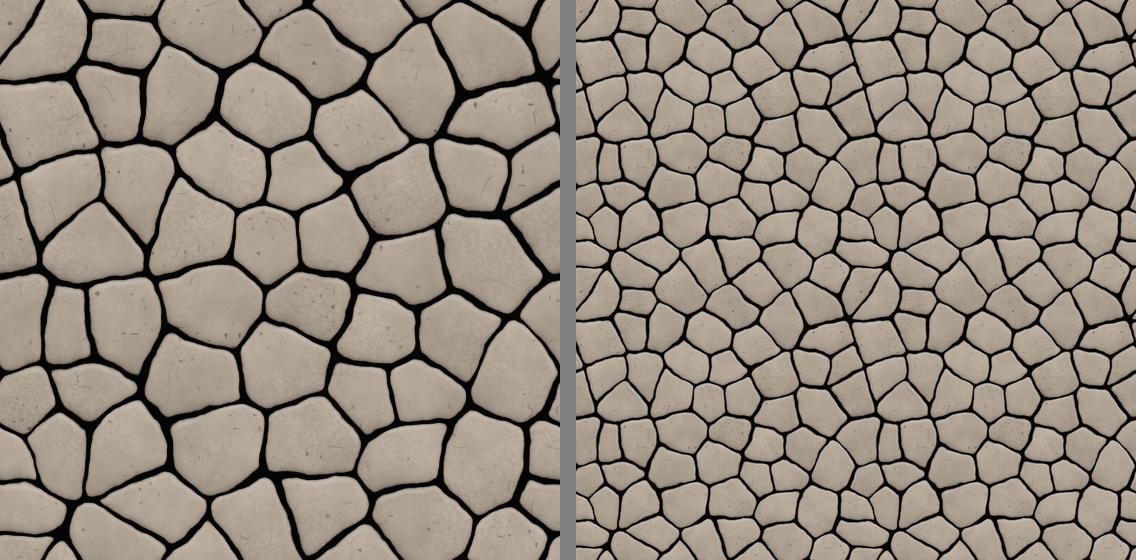
Left, the tile; right, the same tile 2 across and 2 down.
Reproduce this texture procedurally as a Shadertoy shader.

```glsl
// Dry-laid flagstones: beige, slightly worn slabs parted by black, uneven joints.
// A wrapped, jittered Voronoi grid gives the slabs; a soft minimum over their
// borders rounds the corners, and periodic gradient noise adds wobble and wear.

const vec2  GRID = vec2(7.0, 8.0);       // slabs across and up; rows must be even
const float JITTER = 0.78;               // irregularity of the slabs
const float ROUNDING = 230.0;            // higher gives sharper corners
const float JOINT = 0.0043;              // mean half width of a joint
const float SOFTNESS = 0.0014;           // half width of the joint's blurred rim
const vec3  STONE = vec3(0.685, 0.634, 0.575);
const vec3  JOINT_COLOR = vec3(0.018, 0.018, 0.019);
const vec3  RIM_LIGHT = vec3(0.84, 0.81, 0.77);
const vec2  LIGHT_DIR = vec2(0.20, 0.98);

// Two random values in 0..1 for a non-negative integer lattice point
vec2 hash2(vec2 cell) {
    uvec2 q = uvec2(cell) * 1664525u + 1013904223u;
    q.x += q.y * 1664525u;
    q.y += q.x * 1664525u;
    q ^= q >> 16u;
    q.x += q.y * 1664525u;
    q.y += q.x * 1664525u;
    q ^= q >> 16u;
    return vec2(q & 65535u) / 65535.0;
}

float cornerSlope(vec2 cell, vec2 offset, float freq) {
    float angle = 6.2831853 * hash2(mod(cell, freq) + 31.0 * freq).x;
    return dot(vec2(cos(angle), sin(angle)), offset);
}

// Gradient noise that wraps over the unit square; freq is a whole number
float noise(vec2 uv, float freq) {
    vec2 p = uv * freq, i = floor(p), f = p - i;
    vec2 u = f * f * f * (f * (f * 6.0 - 15.0) + 10.0);
    vec2 e = vec2(1.0, 0.0);
    float low = mix(cornerSlope(i, f, freq), cornerSlope(i + e.xy, f - e.xy, freq), u.x);
    float high = mix(cornerSlope(i + e.yx, f - e.yx, freq), cornerSlope(i + e.xx, f - e.xx, freq), u.x);
    return 1.4 * mix(low, high, u.y);
}

// Slab centre in canvas units; odd rows are shifted by half a slab
vec2 slabCentre(vec2 cell) {
    vec2 jitter = (hash2(mod(cell, GRID)) - 0.5) * JITTER;
    float shift = 0.5 * mod(cell.y, 2.0) - 0.25;
    return (cell + 0.5 + jitter + vec2(shift, 0.0)) / GRID;
}

// Rounded distance to the slab border; also its outward normal, cell and centre offset
float slabBorder(vec2 p, out vec2 normal, out vec2 slab, out vec2 toCentre) {
    vec2 home = floor(p * GRID);
    float nearest = 1e3;
    for (int y = -2; y <= 2; y++)
    for (int x = -2; x <= 2; x++) {
        vec2 cell = home + vec2(x, y);
        vec2 r = slabCentre(cell) - p;
        if (dot(r, r) < nearest) {
            nearest = dot(r, r);
            slab = cell;
            toCentre = r;
        }
    }
    float total = 1e-30;
    normal = vec2(0.0);
    for (int y = -2; y <= 2; y++)
    for (int x = -2; x <= 2; x++) {
        if (x == 0 && y == 0) continue;
        vec2 r = slabCentre(slab + vec2(x, y)) - p;
        vec2 outward = normalize(r - toCentre);
        float weight = exp(-ROUNDING * dot(0.5 * (r + toCentre), outward));
        total += weight;
        normal += weight * outward;
    }
    normal /= total;
    return -log(total) / ROUNDING;
}

void mainImage(out vec4 fragColor, in vec2 fragCoord) {
    vec2 uv = fragCoord / iResolution.xy;

    // Bend the borders gently, then roughen them
    vec2 bend = vec2(noise(uv, 11.0), noise(uv, 12.0)) * 0.011
              + vec2(noise(uv, 37.0), noise(uv, 39.0)) * 0.0022;
    vec2 normal, slab, toCentre;
    float border = slabBorder(uv + bend, normal, slab, toCentre);
    float facing = dot(normal, LIGHT_DIR);

    // Joints swell and narrow, and widen under the shaded lower edges
    float width = JOINT * (1.0 + 0.65 * noise(uv, 9.0) + 0.25 * noise(uv, 26.0))
                - 0.0009 * facing + 0.0006 * noise(uv, 105.0);
    float inset = border - width;
    float depth = max(inset, 0.0);

    // Slab tone: per-slab shift, vertical falloff, clouds and grain
    float tone = 0.035 * (hash2(mod(slab, GRID) + 91.0).x - 0.5) - 0.38 * toCentre.y;
    tone += 0.034 * noise(uv, 8.0) + 0.024 * noise(uv, 19.0) + 0.016 * noise(uv, 47.0);
    float wear = smoothstep(-0.35, 0.5, noise(uv, 6.0));
    float grain = noise(uv, 125.0) + 0.8 * noise(uv, 211.0);
    tone += mix(0.010, 0.032, wear) * grain;
    vec3 color = STONE + tone * vec3(1.0, 0.98, 0.95);

    // Sparse pits and faint broken scratches
    float pits = smoothstep(0.48, 0.80, noise(uv, 83.0)) * smoothstep(-0.1, 0.5, noise(uv, 14.0));
    float scratch = 1.0 - smoothstep(0.006, 0.026, abs(noise(uv, 10.0) + 0.12 * noise(uv, 43.0)));
    scratch *= smoothstep(0.25, 0.6, noise(uv, 17.0));
    color *= 1.0 - 0.34 * pits - 0.13 * scratch;

    // Pale upper rims, dusky lower rims and a narrow contact shadow
    float band = exp(-pow((inset - 0.0045) / 0.0038, 2.0));
    float chipped = 0.65 + 0.45 * noise(uv, 23.0);
    color = mix(color, RIM_LIGHT, 0.65 * band * chipped * max(facing, 0.0));
    color *= 1.0 - 0.22 * max(-facing, 0.0) * exp(-depth / 0.007);
    color *= 1.0 - 0.22 * exp(-depth / 0.0022);

    float blur = max(SOFTNESS, 0.7 / iResolution.y);
    color = mix(JOINT_COLOR, color, smoothstep(-blur, blur, inset));
    fragColor = vec4(clamp(color, 0.0, 1.0), 1.0);
}
```
